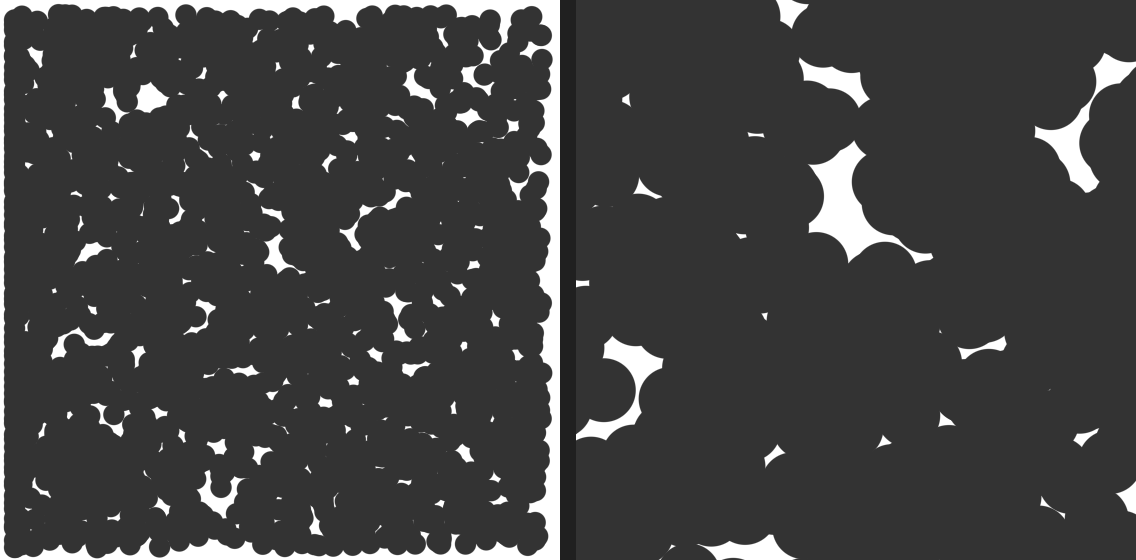
Left, the full canvas; right, a detail of the centre.
This pattern is drawn by a Shadertoy shader. Its source:

```glsl
const vec3 PAPER = vec3(1.0);
const vec3 INK = vec3(0.20);
const float RADIUS = 0.019;           // disc radius
const vec2 FIELD_MIN = vec2(0.026, 0.022);  // bounds of the disc centres
const vec2 FIELD_MAX = vec2(0.968, 0.974);
const float CELLS = 20.0;             // cells per side of the field
const float MIN_DISCS = 3.0;          // discs per cell, fewest
const float MAX_DISCS = 10.0;         // discs per cell, most
const float EDGE_ROWS = 76.0;         // discs lined up on the left side
const float SOFTNESS = 0.75;          // half width of an edge in pixels
const float SEED = 4.7;

float hash(vec2 p) {
    return fract(sin(dot(p, vec2(127.1, 311.7)) + SEED) * 43758.5453);
}

vec2 hash2(vec2 p) {
    return vec2(hash(p), hash(p + vec2(53.3, 17.9)));
}

// Share of paper left uncovered by one disc
float outsideDisc(vec2 p, vec2 centre, float pixel) {
    float d = length(p - centre) - RADIUS;
    return smoothstep(-SOFTNESS * pixel, SOFTNESS * pixel, d);
}

// Discs scattered at random, with a varying number in each cell
float scatteredDiscs(vec2 p, float pixel) {
    vec2 cellSize = (FIELD_MAX - FIELD_MIN) / CELLS;
    vec2 home = floor((p - FIELD_MIN) / cellSize);
    float paper = 1.0;
    for (int y = -1; y <= 1; y++) {
        for (int x = -1; x <= 1; x++) {
            vec2 cell = home + vec2(x, y);
            if (min(cell.x, cell.y) < 0.0 || max(cell.x, cell.y) >= CELLS) continue;
            float span = MAX_DISCS - MIN_DISCS + 1.0;
            float count = MIN_DISCS + floor(hash(cell + 0.37) * span);
            for (float i = 0.0; i < count; i++) {
                vec2 jitter = hash2(cell + vec2(7.13, 3.71) * (i + 1.0));
                vec2 centre = FIELD_MIN + (cell + jitter) * cellSize;
                paper *= outsideDisc(p, centre, pixel);
            }
        }
    }
    return paper;
}

// Dense column of discs that closes the left side
float edgeDiscs(vec2 p, float pixel) {
    float rowHeight = (FIELD_MAX.y - FIELD_MIN.y) / EDGE_ROWS;
    float home = floor((p.y - FIELD_MIN.y) / rowHeight);
    float paper = 1.0;
    for (float i = -2.0; i <= 2.0; i++) {
        float row = home + i;
        if (row < 0.0 || row >= EDGE_ROWS) continue;
        float y = FIELD_MIN.y + (row + hash(vec2(row, 91.7))) * rowHeight;
        paper *= outsideDisc(p, vec2(FIELD_MIN.x, y), pixel);
    }
    return paper;
}

void mainImage(out vec4 fragColor, in vec2 fragCoord) {
    float pixel = 1.0 / min(iResolution.x, iResolution.y);
    vec2 p = fragCoord * pixel;
    float paper = scatteredDiscs(p, pixel) * edgeDiscs(p, pixel);
    fragColor = vec4(mix(INK, PAPER, paper), 1.0);
}
```
